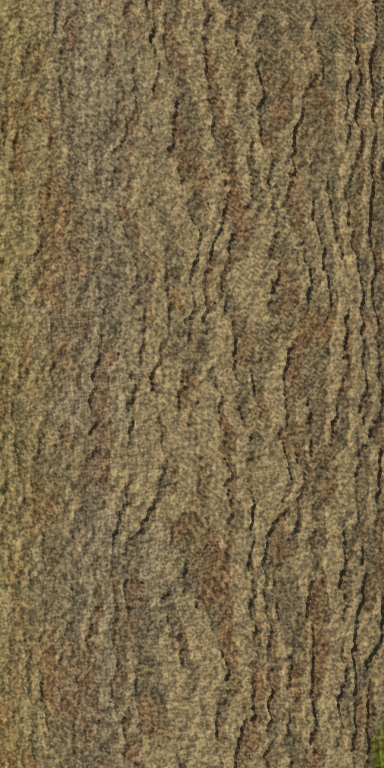
Write a Shadertoy shader that draws this texture.

```glsl
// Weathered tree bark: branching vertical ridges, ragged crevices and gritty grain.

float hash(vec2 p) {
    return fract(sin(dot(p, vec2(127.1, 311.7))) * 43758.5);
}

float noise(vec2 p) {
    vec2 i = floor(p), f = fract(p);
    f = f * f * (3.0 - 2.0 * f);
    return mix(mix(hash(i), hash(i + vec2(1, 0)), f.x),
               mix(hash(i + vec2(0, 1)), hash(i + vec2(1, 1)), f.x), f.y);
}

float fbm(vec2 p) {
    float sum = 0.0, amp = 0.5;
    for (int i = 0; i < 4; i++) {
        sum += amp * noise(p);
        p = mat2(1.6, 1.2, -1.2, 1.6) * p + 3.7;
        amp *= 0.5;
    }
    return sum / 0.9375;
}

// Height of the raised plates: wavy strands, split and joined by stretched noise
float ridges(vec2 p) {
    float c = p.x - 0.45;
    vec2 q = vec2(c + c * c * c, p.y);                 // the trunk curves away at its sides
    q.x += 0.06 * (noise(p * vec2(5.0, 4.0)) - 0.5);
    q += vec2(0.05, 0.08) * (vec2(fbm(p * 30.0), fbm(p * 26.0 + 40.0)) - 0.5);
    float sway = 1.3 * noise(q * vec2(6.0, 4.0) + 9.0) + 0.6 * noise(q * vec2(13.0, 8.0));
    float strands = cos(6.2832 * (q.x * 12.5 + sway));
    float breaks = noise(q * vec2(17.0, 5.5) + 17.0) - 0.5;
    float flakes = noise(q * vec2(42.0, 17.0) + 5.0) - 0.5;
    return smoothstep(-0.16, 0.26, 0.38 * strands + 1.3 * breaks + 0.6 * flakes);
}

// Small scales covering ridges and hollows alike
float scales(vec2 p) {
    p.x += 0.02 * noise(p * 18.0);
    return fbm(p * vec2(44.0, 24.0));
}

void mainImage(out vec4 fragColor, in vec2 fragCoord) {
    vec2 p = fragCoord / iResolution.x;
    vec2 toLight = vec2(-0.007, 0.008);

    // Relief lit from the upper left; the left flank is worn smoother
    float worn = smoothstep(0.5, 0.1, p.x + 0.25 * (noise(p * 4.0) - 0.5));
    float plate = ridges(p);
    float slope = plate - ridges(p + toLight);
    float scaleSlope = scales(p) - scales(p + 0.8 * toLight);
    float relief = mix(1.0, 0.5, worn);

    // Tone from height, shadow and scales
    float patches = fbm(p * vec2(6.0, 4.0) + 30.0) - 0.5;
    float tone = 0.33 + 0.29 * mix(0.48, plate, relief);
    float shadow = smoothstep(0.08, 0.75, -slope) * (0.3 + 1.1 * noise(p * vec2(18.0, 12.0)));
    tone -= 0.55 * relief * shadow;
    tone += 0.16 * relief * max(slope, 0.0);
    tone += mix(0.8, 1.15, worn) * scaleSlope;
    tone += 0.12 * patches;

    // Grit, turned off the axes to hide its lattice
    vec2 grit = mat2(0.8, 0.6, -0.6, 0.8) * p;
    tone += 0.8 * (noise(grit * 190.0) - 0.5) + 0.4 * (noise(grit * 95.0 + 11.0) - 0.5);
    tone -= 0.12 * smoothstep(0.9, 1.0, p.x);
    tone = clamp(tone, -0.4, 1.25);

    // Dark olive to pale tan, with rusty hollows
    vec3 color = mix(vec3(0.31, 0.28, 0.21), vec3(0.68, 0.59, 0.42), tone);
    float rust = (1.0 - plate) * smoothstep(0.35, 0.75, fbm(p * vec2(22.0, 13.0) + 60.0));
    color += rust * vec3(0.03, -0.015, -0.025);

    // Grey film left of the middle, ochre at the far left, moss in the lower right corner
    float film = smoothstep(0.2, 0.0, abs(p.x - 0.27 + 0.4 * patches));
    color = mix(color, vec3(dot(color, vec3(0.35, 0.5, 0.15))), 0.15 * film);
    color += vec3(0.01, 0.01, -0.02) * smoothstep(0.2, 0.0, p.x);
    float moss = smoothstep(0.09, 0.03, length((p - vec2(1.01, 0.02)) * vec2(1.6, 0.7))
                                        + 0.06 * (fbm(p * 30.0) - 0.5));
    color = mix(color, color * vec3(0.72, 0.85, 0.45), moss);

    fragColor = vec4(color, 1.0);
}
```
